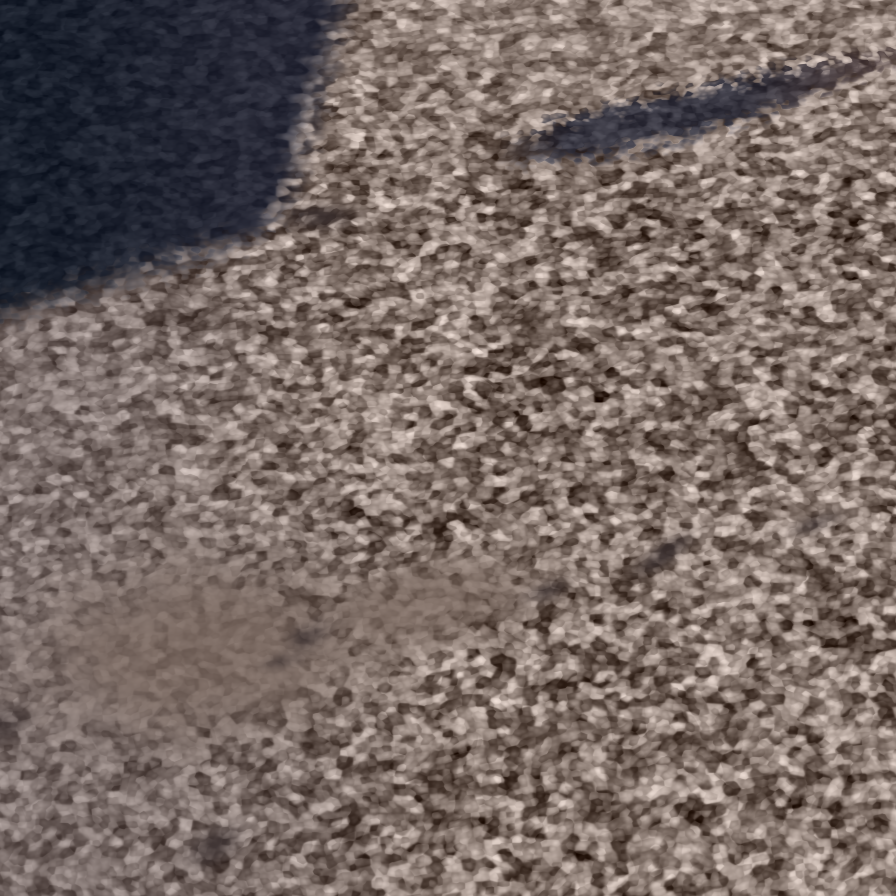
A three.js fragment shader for this texture:

```glsl
// Sunlit gravel with a worn sandy patch, a broad cast shadow at upper left and
// a thin one at upper right. Blended cellular noise makes the pebbles; soft
// distance functions place the shadows, the sand and the larger hollows.
varying vec2 vUv;

vec3 hash3(vec2 p) {
  vec3 q = fract(p.xyx * vec3(0.1031, 0.103, 0.0973));
  q += dot(q, q.yxz + 33.33);
  return fract((q.xxy + q.yzz) * q.zyx);
}

// Pebble tone around 0.5: random per cell, softly blended, darker in the gaps.
float pebbles(vec2 p) {
  vec2 cell = floor(p), f = fract(p);
  float total = 0.0, sum = 0.0;
  for (int y = -1; y <= 1; y++) {
    for (int x = -1; x <= 1; x++) {
      vec2 o = vec2(float(x), float(y));
      vec3 h = hash3(cell + o + 40.0);
      vec2 d = o + 0.1 + 0.8 * h.xy - f;
      float w = exp(-9.0 * dot(d, d));
      sum += w * h.z;
      total += w;
    }
  }
  return sum / total + 0.16 * (min(total, 1.0) - 0.6);
}

// Slow, irregular variation from layered sines, about -1 to 1.
float drift(vec2 p) {
  return 0.5 * sin(p.x * 9.0 + 2.0 * sin(p.y * 7.0))
       + 0.3 * sin(p.y * 21.0 - p.x * 13.0 + 1.3)
       + 0.2 * sin(p.x * 41.0 + p.y * 33.0);
}

// Soft ellipse: 1 at its centre, falling smoothly outwards.
float blob(vec2 p, vec2 centre, vec2 radius, float tilt) {
  vec2 d = p - centre;
  d.y -= tilt * d.x;
  d /= radius;
  return exp(-dot(d, d));
}

// Broad shadow: two slanted edges meeting in a rounded corner.
float broadShadow(vec2 p) {
  float right = p.x - 0.385 + 0.27 * (1.0 - p.y);
  float below = 0.645 + 0.3 * p.x - p.y;
  vec2 c = vec2(right, below) + 0.05;
  float d = length(max(c, 0.0)) + min(max(c.x, c.y), 0.0) - 0.05;
  return 1.0 - smoothstep(-0.03, 0.02, d);
}

// Thin shadow: a slanted blade, thickest near its middle.
float bladeShadow(vec2 p) {
  float t = clamp((p.x - 0.54) / 0.46, 0.0, 1.0);
  float axis = 0.825 + 0.113 * t - 0.008 * sin(3.14 * t);
  float halfWidth = 0.005 + 0.02 * sin(3.14 * pow(t, 0.85));
  float edge = 1.0 - smoothstep(-0.01, 0.011, abs(p.y - axis) - halfWidth);
  return edge * smoothstep(0.53, 0.64, p.x);
}

void main() {
  vec2 p = vUv;
  float wander = drift(p);

  // Ground coordinates: pebbles shrink towards the far, upper side.
  vec2 ground = vec2(p.x * 70.0 + p.y * 3.0, p.y * 82.0 + p.y * p.y * 22.0 - p.x * 6.0);
  ground += 0.15 * vec2(sin(ground.y * 0.9), sin(ground.x * 0.8));
  float coarse = pebbles(ground) - 0.5;
  float fine = pebbles(ground * 1.7 + 17.3) - 0.5;
  float grain = 0.72 * coarse + 0.4 * fine;

  // Worn sand and the calmer, dustier left side.
  float sand = blob(p, vec2(0.23, 0.275), vec2(0.2, 0.105), 0.1);
  sand = max(sand, 0.75 * blob(p, vec2(0.46, 0.325), vec2(0.16, 0.06), 0.15));
  sand = smoothstep(0.1, 0.95, sand + 0.1 * wander + 0.2 * coarse);
  float leftSide = 1.0 - smoothstep(0.02, 0.5, p.x + 0.12 * (p.y - 0.5) + 0.04 * wander);
  float contrast = mix(0.68, 0.42, leftSide) * mix(1.0, 0.75, smoothstep(0.75, 1.0, p.y));
  contrast *= 1.0 - 0.8 * sand;

  // Sunlit colour.
  vec3 color = vec3(0.555, 0.493, 0.46) + contrast * grain;
  color += 0.012 * wander + 0.04 * smoothstep(0.75, 1.0, p.y);
  color += leftSide * vec3(-0.035, -0.025, -0.005);
  color -= 0.05 * leftSide * (1.0 - smoothstep(0.0, 0.25, p.y));
  color = mix(color, vec3(0.465, 0.395, 0.36) + 0.15 * grain, 0.75 * sand);

  // Scattered hollows, then the few deeper ones.
  float hollow = smoothstep(0.28, 0.05, pebbles(ground * 0.45 + 5.1)) * (1.0 - sand);
  color -= 0.07 * hollow * (1.0 - 0.6 * leftSide);
  float pits = blob(p, vec2(0.345, 0.291), vec2(0.018, 0.012), 0.3)
             + blob(p, vec2(0.315, 0.262), vec2(0.02, 0.008), 0.2) * 0.6
             + blob(p, vec2(0.24, 0.056), vec2(0.028, 0.017), 0.4)
             + blob(p, vec2(0.742, 0.382), vec2(0.026, 0.012), 0.6)
             + blob(p, vec2(0.61, 0.34), vec2(0.022, 0.01), 0.3) * 0.7
             + blob(p, vec2(0.91, 0.415), vec2(0.025, 0.009), 0.3) * 0.7
             + blob(p, vec2(0.0, 0.19), vec2(0.03, 0.018), 0.2) * 0.7
             + blob(p, vec2(0.355, 0.758), vec2(0.035, 0.013), 0.0) * 0.8;
  color = mix(color, vec3(0.22, 0.18, 0.18), 0.85 * clamp(pits - pits * grain, 0.0, 1.0));

  // Cool shade, bluer in the broad shadow and warmer at the blade's far tip.
  vec2 rough = p + 0.02 * vec2(coarse, fine);
  vec3 deep = mix(vec3(0.1, 0.125, 0.175), vec3(0.165, 0.17, 0.225), smoothstep(0.0, 0.34, p.x));
  color = mix(color, deep + 0.12 * grain, broadShadow(rough));
  vec3 thin = mix(vec3(0.2, 0.2, 0.25), vec3(0.31, 0.25, 0.25), smoothstep(0.8, 1.0, p.x));
  color = mix(color, thin + 0.16 * grain, 0.93 * bladeShadow(rough));

  gl_FragColor = vec4(clamp(color, 0.0, 1.0), 1.0);
}
```
